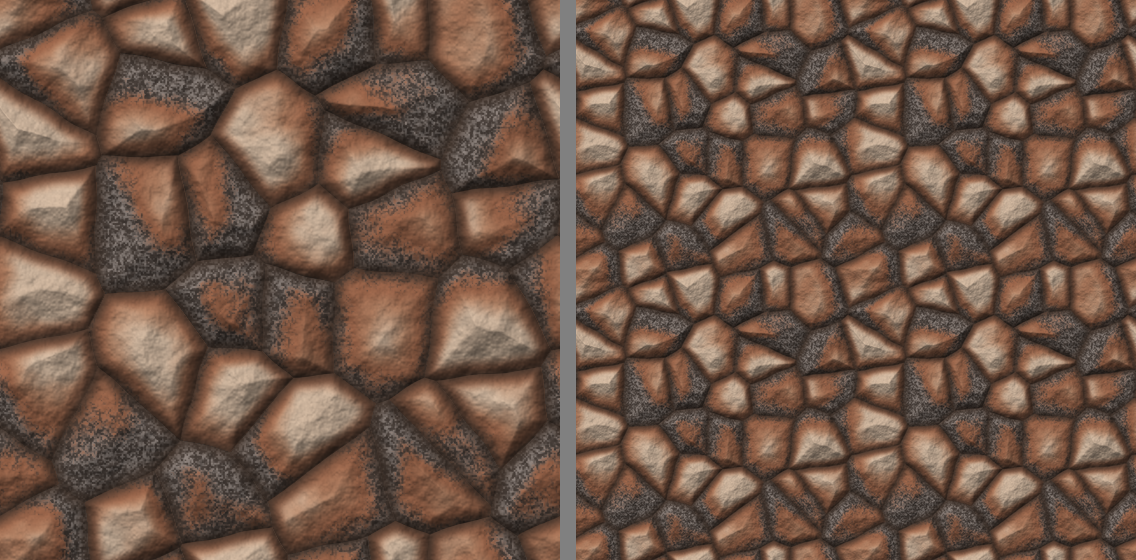
Left, the tile; right, the same tile 2 across and 2 down.
Write a WebGL 1 fragment shader that draws this texture.

```glsl
precision highp float;
uniform vec2 u_resolution;

#define CELLS 6.0
#define JITTER 0.98
#define RIM_WIDTH 0.17
#define RIM_STRENGTH 0.88
#define ROOF_RELIEF 0.50
#define GRAIN_RELIEF 0.085
#define GRAIN_FREQ 28.0
#define SPECKLE_FREQ 320.0
#define LIGHT_DIR vec3(-0.30, 0.60, 0.75)

const vec3 RIM = vec3(0.215, 0.168, 0.140);
const vec3 SOOT = vec3(0.255, 0.222, 0.203);
const vec3 ASH = vec3(0.465, 0.430, 0.410);
const vec3 RUST = vec3(0.520, 0.340, 0.250);
const vec3 TAN = vec3(0.610, 0.450, 0.350);
const vec3 CREAM = vec3(0.700, 0.615, 0.535);

struct Stone {
  float edge;   // distance to the nearest crack, in cells
  float roof;   // faceted height
  vec2 offset;  // position relative to the stone's seed
  vec2 id;
};

float hash(vec2 p) {
  vec3 q = fract(p.xyx * vec3(0.1031, 0.1030, 0.0973));
  q += dot(q, q.yzx + 33.33);
  return fract((q.x + q.y) * q.z);
}

vec2 wrap(vec2 cell, float period) {
  return floor(mod(cell + 0.5, period));
}

vec2 seed(vec2 cell) {
  vec2 c = wrap(cell, CELLS);
  return 0.5 + JITTER * (vec2(hash(c + 3.0), hash(c + 57.0)) - 0.5);
}

float softMin(float a, float b, float k) {
  float h = max(k - abs(a - b), 0.0) / k;
  return min(a, b) - 0.25 * h * h * k;
}

// Value noise that repeats over the canvas
float noise(vec2 uv, float period) {
  vec2 p = uv * period, i = floor(p), f = fract(p);
  f = f * f * (3.0 - 2.0 * f);
  vec2 a = wrap(i, period), b = wrap(i + 1.0, period);
  return mix(mix(hash(a), hash(vec2(b.x, a.y)), f.x),
             mix(hash(vec2(a.x, b.y)), hash(b), f.x), f.y);
}

float layeredNoise(vec2 uv, float period) {
  float sum = 0.0, weight = 0.5;
  for (int i = 0; i < 4; i++) {
    sum += weight * noise(uv + 0.17 * float(i), period);
    period *= 2.0;
    weight *= 0.5;
  }
  return sum / 0.9375;
}

// Cellular stones, each face rising at its own slope
Stone findStone(vec2 uv) {
  uv += 0.0016 * sin(6.2831853 * (uv.yx * vec2(9.0, 8.0) + sin(6.2831853 * uv * 3.0) * 0.3));
  vec2 p = uv * CELLS, base = floor(p), f = fract(p);
  vec2 nearCell = vec2(0.0), toSeed = vec2(0.0);
  float nearest = 9.0;
  for (int y = -1; y <= 1; y++)
    for (int x = -1; x <= 1; x++) {
      vec2 g = vec2(float(x), float(y));
      vec2 r = g + seed(base + g) - f;
      if (dot(r, r) < nearest) {
        nearest = dot(r, r);
        nearCell = g;
        toSeed = r;
      }
    }
  Stone s = Stone(9.0, 9.0, -toSeed, wrap(base + nearCell, CELLS));
  for (int y = -2; y <= 2; y++)
    for (int x = -2; x <= 2; x++) {
      vec2 g = vec2(float(x), float(y));
      vec2 r = nearCell + g + seed(base + nearCell + g) - f;
      vec2 across = r - toSeed;
      if (dot(across, across) > 0.0001) {
        float d = dot(0.5 * (toSeed + r), normalize(across));
        float slope = 0.5 + 1.1 * hash(s.id + 17.0 * g + 100.0);
        s.edge = softMin(s.edge, d, 0.05);
        s.roof = softMin(s.roof, d * slope, 0.03);
      }
    }
  return s;
}

float relief(Stone s, vec2 uv) {
  return ROOF_RELIEF * s.roof + GRAIN_RELIEF * layeredNoise(uv, GRAIN_FREQ);
}

void main() {
  vec2 uv = gl_FragCoord.xy / u_resolution;
  Stone s = findStone(uv);

  // Surface normal and light
  vec2 e = vec2(0.002, 0.0);
  float h = relief(s, uv);
  vec2 slope = vec2(relief(findStone(uv + e.xy), uv + e.xy) - h,
                    relief(findStone(uv + e.yx), uv + e.yx) - h) / (e.x * CELLS);
  float light = max(dot(normalize(vec3(-slope, 1.0)), normalize(LIGHT_DIR)), 0.0);

  // Weathering: ash on low or tilted stones, rust between, cream on the crowns
  vec2 tilt = vec2(hash(s.id + 11.0), hash(s.id + 29.0)) - 0.5;
  float speckle = 0.6 * noise(uv, SPECKLE_FREQ) + 0.4 * noise(uv + 0.37, SPECKLE_FREQ * 0.5);
  float tone = 0.11 + 0.50 * hash(s.id + 71.0) + 0.75 * s.roof + 1.2 * dot(tilt, s.offset)
             + 0.40 * (layeredNoise(uv, 10.0) - 0.5);
  float inner = smoothstep(0.04, 0.22, s.edge);
  vec3 ash = mix(SOOT, ASH, smoothstep(0.25, 0.80, speckle));
  vec3 color = mix(ash, RUST, smoothstep(0.26, 0.45, tone + 0.20 * (speckle - 0.5)));
  color = mix(color, TAN, smoothstep(0.44, 0.64, tone) * inner);
  color = mix(color, CREAM, smoothstep(0.56, 0.78, tone) * inner);

  // Shading and dark rims
  float rim = smoothstep(-0.03, RIM_WIDTH, s.edge);
  color = mix(color, RIM, RIM_STRENGTH * (1.0 - rim));
  color *= (0.47 + 0.72 * light) * (0.96 + 0.08 * speckle);
  gl_FragColor = vec4(color, 1.0);
}
```
